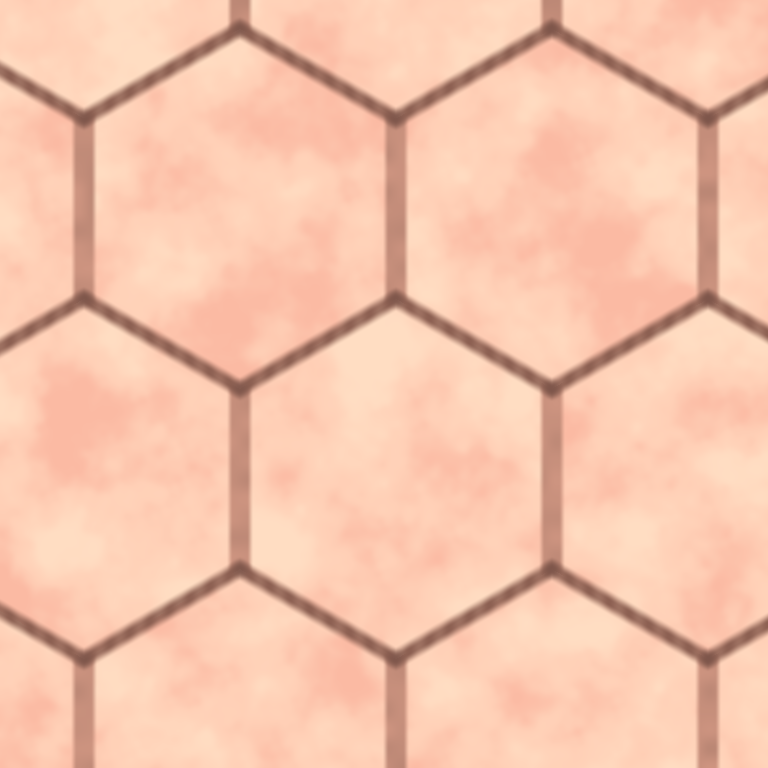
This pattern is drawn by a Shadertoy shader. Its source:

```glsl
#define TILE_WIDTH 0.40625
#define TILE_CENTER vec2(0.5156, 0.3763)
#define UPRIGHT_HALF_WIDTH 0.0135
#define SLANT_HALF_WIDTH 0.0085
#define UPRIGHT_SOFTNESS 0.0045
#define SLANT_SOFTNESS 0.0065
#define BLOTCH_SCALE 11.0
#define BEAD_PERIOD 0.026
#define BEAD_DEPTH 0.14

const vec2 LATTICE = vec2(1.0, 1.7320508) * TILE_WIDTH;
const vec3 CREAM = vec3(1.00, 0.865, 0.76);
const vec3 PEACH = vec3(1.00, 0.82, 0.72);
const vec3 BLUSH = vec3(0.985, 0.73, 0.64);
const vec3 UPRIGHT_GROUT = vec3(0.77, 0.555, 0.48);
const vec3 SLANT_GROUT = vec3(0.55, 0.375, 0.32);
const vec3 JOINT_GROUT = vec3(0.47, 0.32, 0.28);

float hash(vec2 p) {
    vec3 q = fract(p.xyx * 0.1031);
    q += dot(q, q.yzx + 33.33);
    return fract((q.x + q.y) * q.z);
}

float valueNoise(vec2 p) {
    vec2 cell = floor(p);
    vec2 f = fract(p);
    f = f * f * (3.0 - 2.0 * f);
    float low = mix(hash(cell), hash(cell + vec2(1.0, 0.0)), f.x);
    float high = mix(hash(cell + vec2(0.0, 1.0)), hash(cell + 1.0), f.x);
    return mix(low, high, f.y);
}

float fbm(vec2 p) {
    float sum = 0.0;
    float weight = 0.5;
    for (int octave = 0; octave < 4; octave++) {
        sum += weight * valueNoise(p);
        p = mat2(1.6, 1.2, -1.2, 1.6) * p + 17.3;
        weight *= 0.5;
    }
    return sum / 0.9375;
}

// Offset from the nearest centre of two interleaved rectangular lattices
vec2 hexOffset(vec2 p) {
    vec2 a = p - LATTICE * round(p / LATTICE);
    vec2 shifted = p - 0.5 * LATTICE;
    vec2 b = shifted - LATTICE * round(shifted / LATTICE);
    return dot(a, a) < dot(b, b) ? a : b;
}

float lineCoverage(float dist, float halfWidth, float softness) {
    float blur = max(softness, 1.0 / iResolution.y);
    return 1.0 - smoothstep(halfWidth - blur, halfWidth + blur, dist);
}

// Mottled surface with its own noise and tint on each tile
vec3 tileColor(vec2 uv, vec2 id) {
    float tint = hash(id + 41.0);
    vec2 shift = 19.0 * vec2(hash(id + 7.0), hash(id + 23.0));
    float blotch = fbm(uv * BLOTCH_SCALE + shift + 30.0);
    float grain = valueNoise(uv * 48.0 + 70.0);
    float warmth = blotch + 0.16 * (tint - 0.5) + 0.10 * (grain - 0.5);
    vec3 color = mix(CREAM, PEACH, smoothstep(0.22, 0.50, warmth));
    return mix(color, BLUSH, smoothstep(0.46, 0.82, warmth));
}

void mainImage(out vec4 fragColor, in vec2 fragCoord) {
    vec2 uv = fragCoord / iResolution.y;
    vec2 p = uv - TILE_CENTER;
    vec2 local = hexOffset(p);
    vec2 id = round((p - local) / (0.5 * LATTICE));

    // Distances to the upright and slanted sides
    vec2 q = abs(local);
    float uprightDist = 0.5 * TILE_WIDTH - q.x;
    float slantDist = 0.5 * TILE_WIDTH - dot(q, vec2(0.5, 0.8660254));

    vec3 color = tileColor(uv, id);

    // Wide pale uprights below narrow dark slants
    float upright = lineCoverage(uprightDist, UPRIGHT_HALF_WIDTH, UPRIGHT_SOFTNESS);
    float uprightWear = 0.95 + 0.10 * valueNoise(uv * 40.0 + 5.0);
    color = mix(color, UPRIGHT_GROUT * uprightWear, upright);

    float slant = lineCoverage(slantDist, SLANT_HALF_WIDTH, SLANT_SOFTNESS);
    float bead = 0.5 + 0.5 * cos(6.2831853 * uv.x / BEAD_PERIOD);
    color = mix(color, SLANT_GROUT, slant * (1.0 - BEAD_DEPTH * bead));

    // Darker spots where three sides meet
    vec2 sideCorner = vec2(0.5, 0.2886751) * TILE_WIDTH;
    vec2 topCorner = vec2(0.0, 0.5773503) * TILE_WIDTH;
    float jointDist = min(distance(q, sideCorner), distance(q, topCorner));
    color = mix(color, JOINT_GROUT, 0.7 * lineCoverage(jointDist, 0.009, 0.008));

    fragColor = vec4(color, 1.0);
}
```
